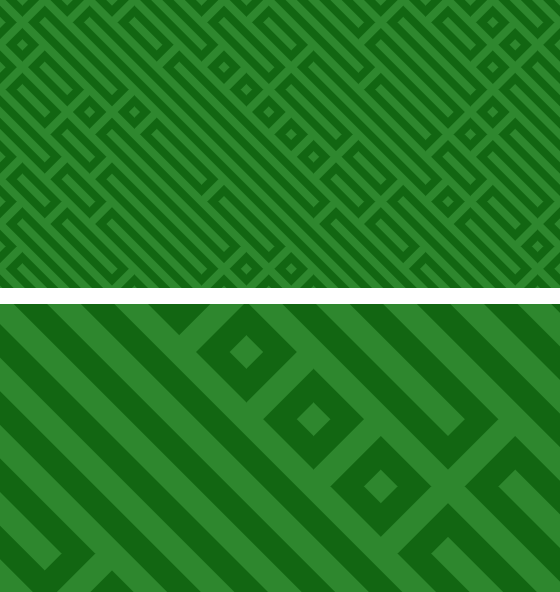
Top, the full canvas; bottom, a detail of the centre.
Reproduce this pattern procedurally as a WebGL 2 fragment shader.

```glsl
#version 300 es
precision highp float;

uniform vec2 u_resolution;
out vec4 fragColor;

const float COLUMNS = 25.0;
const float FLIP_CHANCE = 0.37;
const vec3 DARK_GREEN = vec3(0.07, 0.40, 0.07);
const vec3 LIGHT_GREEN = vec3(0.18, 0.53, 0.18);

float hash(vec2 p) {
    return fract(sin(dot(p, vec2(127.1, 311.7))) * 43758.5453);
}

// Even cells always fall to the right; odd cells sometimes rise instead.
float stripeSlope(vec2 cell, float flipChance) {
    float isOdd = mod(cell.x + cell.y, 2.0);
    float isFlipped = isOdd * step(hash(cell), flipChance);
    return 1.0 - 2.0 * isFlipped;
}

// Signed distance to the light diagonal bands, positive inside.
// Bands are symmetric on every cell edge, so any two cells join.
float diagonalBands(vec2 local, float slope) {
    float across = local.x - slope * local.y;
    float toBandCentre = abs(fract(across + 0.5) - 0.5);
    return (0.25 - toBandCentre) * inversesqrt(2.0);
}

float coverage(float signedDistance, float pixelSize) {
    return clamp(signedDistance / pixelSize + 0.5, 0.0, 1.0);
}

void main() {
    // Square cells, counted from the top left corner
    float pixelSize = COLUMNS / u_resolution.x;
    vec2 fromTop = vec2(gl_FragCoord.x, u_resolution.y - gl_FragCoord.y);
    vec2 grid = fromTop * pixelSize;

    // Maze of striped tiles
    float slope = stripeSlope(floor(grid), FLIP_CHANCE);
    float bands = diagonalBands(fract(grid), slope);

    vec3 color = mix(DARK_GREEN, LIGHT_GREEN, coverage(bands, pixelSize));
    fragColor = vec4(color, 1.0);
}
```
